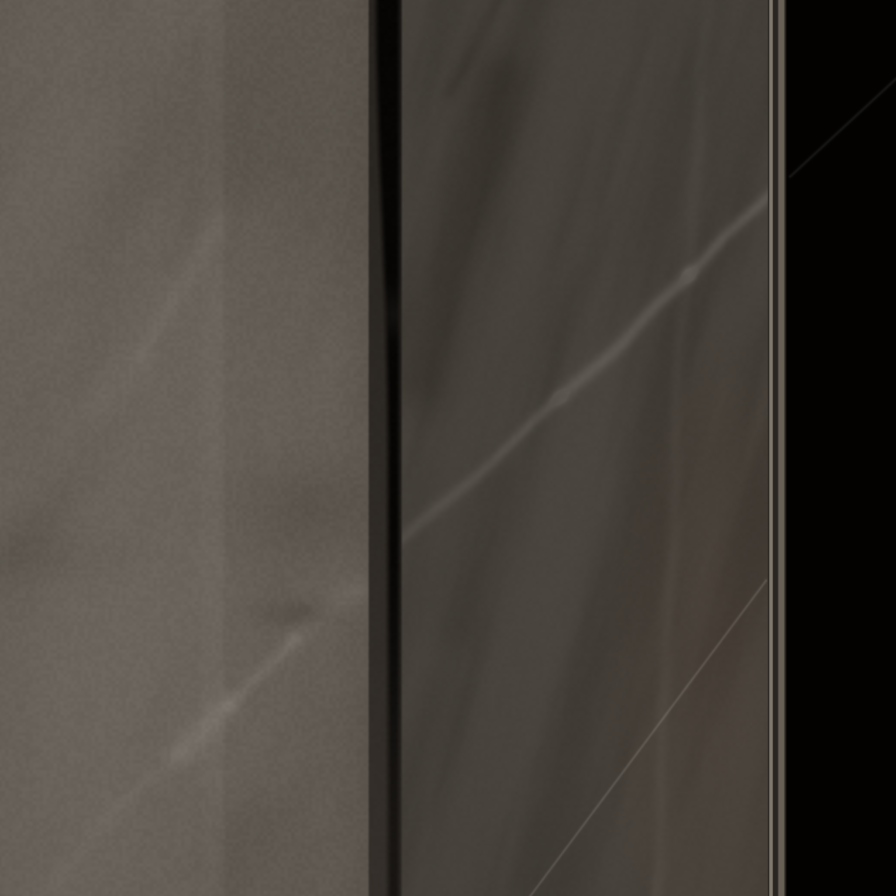
This texture is drawn by a three.js fragment shader. Its source:

```glsl
// Two honed stone panels with diagonal veins, parted by a shadowed gap,
// then a slim metal trim and a black recess. Stretched value noise forms the
// stone clouding; soft line segments form veins; smooth bands form the joints.

varying vec2 vUv;

float hash(vec2 p) {
  p = fract(p * vec2(0.1031, 0.1137));
  p += dot(p, p.yx + 33.33);
  return fract((p.x + p.y) * p.x * 17.3);
}

float noise(vec2 p) {
  vec2 i = floor(p), f = fract(p);
  f = f * f * (3.0 - 2.0 * f);
  return mix(mix(hash(i), hash(i + vec2(1.0, 0.0)), f.x),
             mix(hash(i + vec2(0.0, 1.0)), hash(i + 1.0), f.x), f.y);
}

float fbm(vec2 p) {
  float sum = 0.0, amp = 0.5;
  for (int i = 0; i < 4; i++) {
    sum += amp * noise(p);
    p = p * 2.03 + 17.0;
    amp *= 0.5;
  }
  return sum;
}

// Soft line from a to b with gaussian falloff
float streak(vec2 p, vec2 a, vec2 b, float width) {
  vec2 ab = b - a;
  float t = clamp(dot(p - a, ab) / dot(ab, ab), 0.0, 1.0);
  float d = length(p - a - ab * t) / width;
  return exp(-d * d);
}

float blob(vec2 p, vec2 center, vec2 size) {
  vec2 q = (p - center) / size;
  return exp(-dot(q, q));
}

float edge(float x, float at, float soft) {
  return smoothstep(at - soft, at + soft, x);
}

float band(float x, float a, float b, float soft) {
  return edge(x, a, soft) * (1.0 - edge(x, b, soft));
}

vec3 leftPanel(vec2 p, vec2 warped) {
  float cloud = fbm(vec2(p.x * 6.0 - p.y * 3.0, p.y * 3.0 + p.x) + 5.0);
  vec3 col = mix(vec3(0.365, 0.342, 0.310), vec3(0.405, 0.380, 0.352),
                 smoothstep(0.2, 0.75, cloud));
  float light = 0.012 * blob(p, vec2(0.16, 0.25), vec2(0.2, 0.3));
  // Faint vertical joint
  light += 0.010 * band(p.x, 0.225, 0.249, 0.007) - 0.012 * edge(p.x, 0.25, 0.003);
  // Pale diagonal veins
  light += 0.022 * streak(warped, vec2(0.245, 0.755), vec2(0.16, 0.60), 0.012);
  light += 0.016 * streak(warped, vec2(0.15, 0.59), vec2(0.0, 0.43), 0.022);
  light += 0.014 * streak(warped, vec2(0.06, 0.02), vec2(0.20, 0.16), 0.009);
  light += 0.045 * streak(warped, vec2(0.205, 0.165), vec2(0.255, 0.215), 0.014);
  light += 0.042 * streak(warped, vec2(0.255, 0.215), vec2(0.325, 0.29), 0.007);
  light += 0.030 * streak(warped, vec2(0.325, 0.29), vec2(0.40, 0.34), 0.014);
  // Shaded clouds
  light -= 0.045 * blob(p, vec2(0.335, 0.315), vec2(0.045, 0.014));
  light -= 0.030 * blob(p, vec2(0.33, 0.435), vec2(0.08, 0.05));
  light -= 0.015 * blob(p, vec2(0.05, 0.38), vec2(0.09, 0.03));
  light -= 0.018 * edge(p.x, 0.39, 0.03);
  return col + light;
}

vec3 rightPanel(vec2 p, vec2 warped) {
  float grain = fbm(vec2(p.x * 15.0 - p.y * 4.0, p.y * 2.5));
  vec3 col = mix(vec3(0.238, 0.220, 0.197), vec3(0.277, 0.260, 0.234),
                 smoothstep(0.2, 0.7, grain));
  // Warm stain along the lower right
  col += vec3(0.014, 0.001, -0.003) * blob(p, vec2(0.80, 0.25), vec2(0.12, 0.35));
  float light = 0.010 * blob(p, vec2(0.65, 0.35), vec2(0.12, 0.35));
  // Dark slanted clouding
  light -= 0.040 * streak(warped, vec2(0.555, 0.91), vec2(0.47, 0.58), 0.035);
  light -= 0.025 * streak(warped, vec2(0.56, 1.0), vec2(0.50, 0.90), 0.008);
  light -= 0.018 * streak(warped, vec2(0.56, 0.46), vec2(0.52, 0.30), 0.025);
  // Main vein, broad and pale towards the upper right
  float fade = mix(0.6, 1.0, smoothstep(0.45, 0.75, p.x));
  float vein = streak(warped, vec2(0.44, 0.388), vec2(0.625, 0.555), 0.007)
             + streak(warped, vec2(0.625, 0.555), vec2(0.765, 0.695), 0.008)
             + streak(warped, vec2(0.765, 0.695), vec2(0.87, 0.792), 0.007);
  light += 0.085 * fade * min(vein, 1.0);
  // Hairline and faint upright vein
  light += 0.085 * streak(p, vec2(0.592, 0.0), vec2(0.855, 0.352), 0.0016);
  light += 0.020 * streak(warped, vec2(0.788, 1.0), vec2(0.768, 0.70), 0.009);
  light += 0.022 * streak(warped, vec2(0.765, 0.70), vec2(0.732, 0.0), 0.008);
  return col + light;
}

vec3 gap(vec2 p) {
  vec3 col = mix(vec3(0.205, 0.185, 0.165), vec3(0.15, 0.135, 0.12), p.y);
  // The shadow widens upwards
  float start = mix(0.433, 0.420, smoothstep(0.5, 1.0, p.y));
  float depth = mix(0.60, 0.97, smoothstep(0.05, 0.45, p.y));
  depth *= 1.0 - 0.3 * blob(p, vec2(0.44, 0.65), vec2(0.03, 0.025));
  return mix(col, vec3(0.02, 0.016, 0.012), depth * band(p.x, start, 0.446, 0.005));
}

void main() {
  vec2 p = vUv;
  vec2 warped = p + 0.012 * (vec2(noise(p * 13.0), noise(p * 13.0 + 40.0)) - 0.5);
  vec3 col = mix(leftPanel(p, warped), gap(p), edge(p.x, 0.4115, 0.002));
  col = mix(col, rightPanel(p, warped), edge(p.x, 0.4485, 0.002));
  // Metal trim: two bright lips around a dark groove
  col = mix(col, vec3(0.16, 0.145, 0.125), edge(p.x, 0.857, 0.001));
  col = mix(col, vec3(0.50, 0.475, 0.43), band(p.x, 0.8585, 0.8625, 0.001));
  col = mix(col, vec3(0.40, 0.375, 0.335), band(p.x, 0.8685, 0.8755, 0.0013));
  // Black recess with a faint reflected vein
  vec3 recess = vec3(0.012, 0.009, 0.005)
              + 0.07 * streak(p, vec2(0.882, 0.803), vec2(1.0, 0.912), 0.0018);
  col = mix(col, recess, edge(p.x, 0.8775, 0.0012));
  // Fine stone grain, strongest on the lit panel
  float speck = noise(p * 260.0) - 0.5;
  col += speck * mix(0.024, 0.008, edge(p.x, 0.41, 0.01)) * (1.0 - edge(p.x, 0.857, 0.002));
  gl_FragColor = vec4(col, 1.0);
}
```
